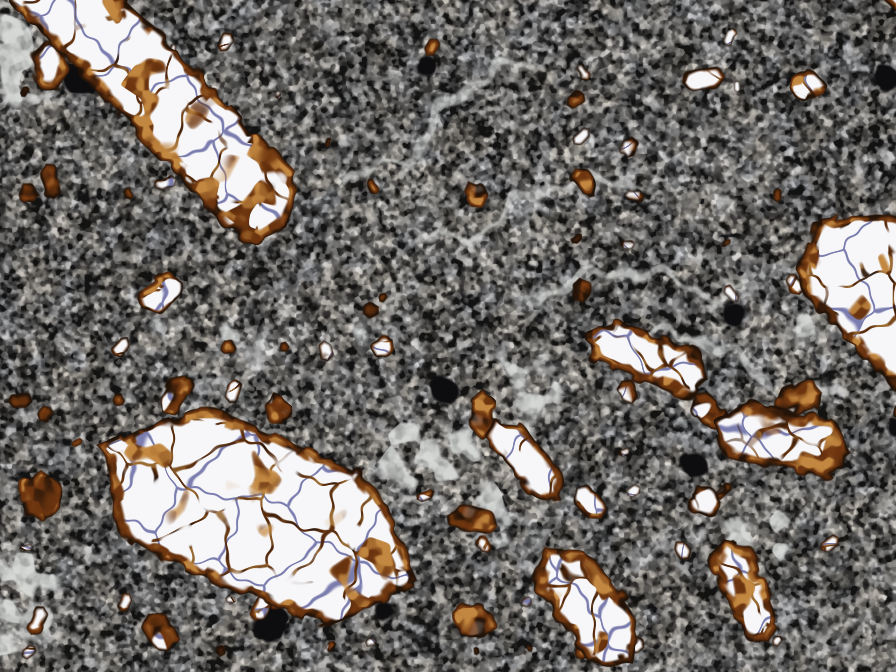
Give the GLSL for this texture, as a Shadertoy shader.

```glsl
// Thin section of volcanic rock: clear rust-rimmed crystals in a fine grey groundmass.

const vec3 CLEAR = vec3(0.97, 0.97, 0.98);
const vec3 PALE = vec3(0.84, 0.85, 0.84);
const vec3 UMBER = vec3(0.13, 0.07, 0.03);
const vec3 RUST = vec3(0.43, 0.21, 0.06);
const vec3 AMBER = vec3(0.76, 0.53, 0.25);
const vec3 CRACK_BLUE = vec3(0.48, 0.49, 0.68);
const vec3 OPAQUE = vec3(0.05, 0.05, 0.06);

vec3 hash3(vec2 p) {
    vec3 q = fract(p.xyx * vec3(0.1031, 0.1030, 0.0973));
    q += dot(q, q.yxz + 33.33);
    return fract((q.xxy + q.yzz) * q.zyx);
}

vec2 rotate(vec2 p, float angle) {
    float c = cos(angle), s = sin(angle);
    return vec2(c * p.x + s * p.y, c * p.y - s * p.x);
}

// Cellular noise: x = softly blended cell value, y = gap to the cell border.
vec2 cellNoise(vec2 p) {
    vec2 id = floor(p), f = p - id;
    float total = 0.0, blend = 0.0, near = 8.0, second = 8.0;
    for (int y = -1; y <= 1; y++)
    for (int x = -1; x <= 1; x++) {
        vec2 o = vec2(x, y);
        vec3 h = hash3(id + o);
        vec2 r = o + h.xy - f;
        float d2 = dot(r, r), w = exp(-6.0 * d2);
        total += w;
        blend += w * h.z;
        second = min(second, max(near, d2));
        near = min(near, d2);
    }
    return vec2(blend / total, sqrt(second) - sqrt(near));
}

float grain(vec2 p) { return cellNoise(p).x; }

float ripple(float x) { return sin(x) + 0.5 * sin(2.3 * x + 1.0) + 0.3 * sin(5.1 * x); }

vec3 rustColor(float tone) {
    vec3 c = mix(UMBER, RUST, smoothstep(0.1, 0.5, tone));
    return mix(c, AMBER, smoothstep(0.5, 0.85, tone));
}

// Elongated six-sided crystal; low clarity fills it with rust.
vec3 paintCrystal(vec3 under, vec2 p, vec2 center, vec2 halfSize, float angle,
                  float taper, float clarity, float seed) {
    vec2 q = rotate(p - center, angle), s = abs(q);
    if (length(q) > 1.4 * halfSize.x) return under;
    float soft = 1.0 / iResolution.y;
    float side = s.y - halfSize.y;
    float tip = (s.x + 0.15 * q.y - halfSize.x + taper * s.y) / sqrt(1.0 + taper * taper);
    float k = 0.3 * halfSize.y, h = max(k - abs(side - tip), 0.0) / k;
    float d = max(side, tip) + 0.25 * k * h * h;
    d += (grain(p * 55.0 + seed) - 0.5) * min(0.5 * halfSize.y, 0.013);
    if (d > 2.0 * soft) return under;

    // Cracks and stains inside
    vec2 warped = q + 0.006 * vec2(ripple(q.y * 40.0), ripple(q.x * 40.0));
    float crack = cellNoise(warped * 13.0 + seed).y;
    float blueCrack = cellNoise(warped.yx * 10.0 + seed + 9.0).y;
    float patches = grain(q * 32.0 + seed * 3.0);
    float end = max(q.x / halfSize.x, 0.0);
    float stain = smoothstep(clarity, clarity + 0.12, patches + 0.35 * end * end * end);
    vec3 inside = mix(CRACK_BLUE, CLEAR, smoothstep(0.01, 0.05, blueCrack));
    float tone = 0.6 * grain(p * 75.0 + seed) + 0.4 * patches;
    vec3 rust = rustColor(tone * mix(0.35, 1.05, smoothstep(0.0, 0.008, -d)));
    float crackMask = 1.0 - smoothstep(0.02, 0.075, crack);
    inside = mix(inside, rust * 0.8, crackMask * smoothstep(0.25, 0.5, patches));
    inside = mix(inside, rust, stain);

    // Weathered rim
    float rim = min(0.015, 0.4 * halfSize.y) * (0.4 + patches);
    inside = mix(inside, rust, smoothstep(-rim - 0.003, -rim + 0.003, d));
    return mix(under, inside, smoothstep(soft, -soft, d));
}

// Sparse small crystals, one at most per grid cell.
vec3 scatterCrystals(vec3 under, vec2 p, float cellSize, float share, float seed) {
    vec2 id = floor(p / cellSize);
    vec3 place = hash3(id + seed), form = hash3(id + seed + 51.0);
    if (place.z > share) return under;
    vec2 center = (id + 0.35 + 0.3 * place.xy) * cellSize;
    vec2 halfSize = cellSize * mix(0.08, 0.25, form.x) * vec2(1.0, mix(0.45, 0.85, form.y));
    float clarity = form.z > 0.6 ? 0.7 : 0.1;
    return paintCrystal(under, p, center, halfSize, form.z * 17.0, 0.6, clarity, seed + id.x);
}

vec3 groundmass(vec2 p) {
    float fine = grain(p * 95.0), finer = grain(p * 165.0 + 7.0);
    float cloud = grain(p * 7.0 + 3.0), ragged = grain(p * 38.0 + 11.0);
    float tone = 0.37 + 0.52 * (fine - 0.5) + 0.5 * (finer - 0.5) + 0.1 * (cloud - 0.5);
    vec3 tint = mix(vec3(1.03, 1.0, 0.95), vec3(0.99, 1.0, 1.02), ragged);
    vec3 color = max(tone, 0.07) * tint;

    // Pale patches and wandering veins
    float pale = smoothstep(0.87, 0.97, cloud + 0.35 * (ragged - 0.5));
    for (int i = 0; i < 4; i++) {
        float n = float(i);
        vec2 q = rotate(p - vec2(0.65 + 0.15 * n, 0.82 - 0.12 * n), 0.6 - 0.3 * n);
        float d = abs(q.y - 0.018 * ripple(q.x * 22.0 + n));
        float vein = smoothstep(0.009, 0.002, d + 0.008 * (0.5 - ragged));
        pale = max(pale, 0.75 * vein * smoothstep(0.22, 0.12, abs(q.x)));
    }
    color = mix(color, PALE, pale * (0.65 + 0.35 * fine));

    // Opaque black grains
    vec2 id = floor(p / 0.24);
    vec3 h = hash3(id + 23.0);
    float blob = length(p - (id + 0.2 + 0.6 * h.xy) * 0.24) + 0.012 * (ragged - 0.5);
    float radius = h.z < 0.4 ? mix(0.01, 0.024, h.z / 0.4) : -1.0;
    return mix(color, OPAQUE, smoothstep(0.003, -0.003, blob - radius));
}

void mainImage(out vec4 fragColor, in vec2 fragCoord) {
    vec2 p = fragCoord / iResolution.y;
    vec3 color = groundmass(p);
    color = scatterCrystals(color, p, 0.075, 0.3, 5.0);
    color = scatterCrystals(color, p, 0.16, 0.5, 31.0);

    // Loose ring of middle-sized crystals
    for (int i = 0; i < 5; i++) {
        float n = float(i), turn = 0.4 + 1.257 * n;
        vec3 h = hash3(vec2(n, 4.0));
        vec2 center = vec2(0.98, 0.27) + 0.2 * vec2(cos(turn), sin(turn));
        vec2 halfSize = mix(0.075, 0.115, h.x) * vec2(1.0, mix(0.36, 0.5, h.y));
        color = paintCrystal(color, p, center, halfSize, -1.4 + 1.5 * h.z, 0.7, 0.76, n + 2.0);
    }

    // Large crystals
    color = paintCrystal(color, p, vec2(0.222, 0.876), vec2(0.29, 0.064), -0.81, 0.3, 0.72, 13.0);
    color = paintCrystal(color, p, vec2(0.385, 0.236), vec2(0.26, 0.118), -0.4, 0.9, 0.84, 20.0);
    color = paintCrystal(color, p, vec2(1.33, 0.56), vec2(0.16, 0.095), -0.8, 0.6, 0.78, 27.0);
    fragColor = vec4(color, 1.0);
}
```
